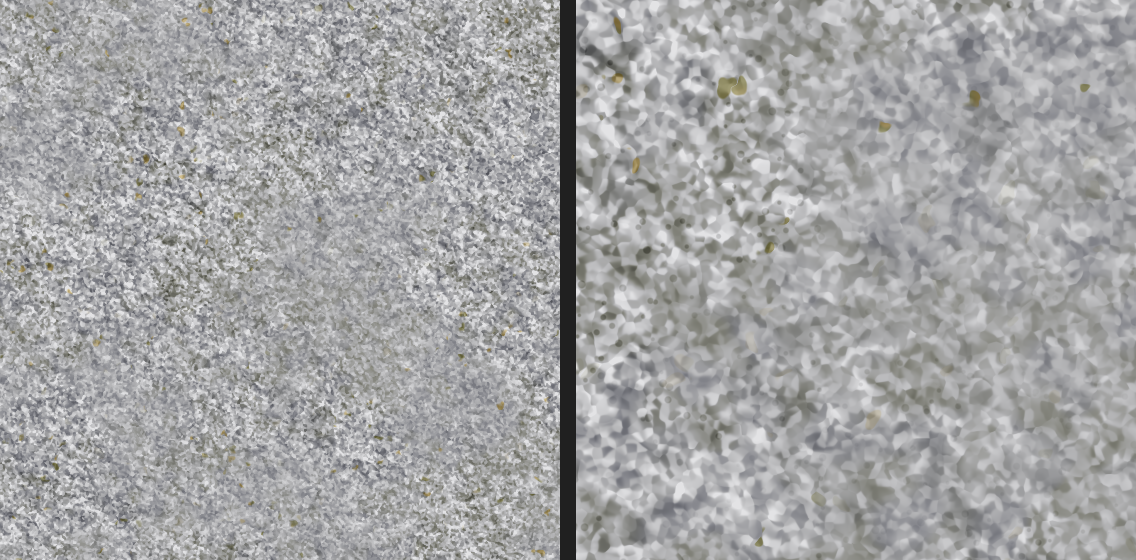
Left: the whole. Right: its middle third, enlarged.
Write a WebGL 2 fragment shader that draws this texture.

```glsl
#version 300 es
precision highp float;
// Weathered grey granite: fine diagonal mineral flakes, dull patches, dark pits and lichen flecks.

uniform vec2 u_resolution;
out vec4 fragColor;

vec3 hash3(vec2 cell) {
    vec3 q = fract(cell.xyx * vec3(0.1031, 0.1030, 0.0973));
    q += dot(q, q.yxz + 33.33);
    return fract((q.xxy + q.yzz) * q.zyx);
}

// Cellular noise: random tones of the nearby cells, blended at their borders, in -0.5..0.5
float flakes(vec2 p, float sharpness) {
    vec2 cell = floor(p);
    float sum = 0.0, total = 0.0;
    for (int y = -1; y <= 1; y++) {
        for (int x = -1; x <= 1; x++) {
            vec2 id = cell + vec2(x, y);
            vec3 h = hash3(id);
            vec2 d = id + h.xy - p;
            float weight = exp(-sharpness * dot(d, d));
            sum += weight * h.z;
            total += weight;
        }
    }
    return sum / total - 0.5;
}

// Scattered flecks: only a given share of the cells holds one
float flecks(vec2 p, float share, float radius, float edge) {
    vec2 cell = floor(p);
    float cover = 0.0;
    for (int y = -1; y <= 1; y++) {
        for (int x = -1; x <= 1; x++) {
            vec2 id = cell + vec2(x, y);
            vec3 h = hash3(id + 71.0);
            float r = radius * (0.6 + 0.8 * fract(h.z * 57.0));
            float disc = 1.0 - smoothstep(r - edge, r + edge, length(id + h.xy - p));
            cover = max(cover, disc * step(h.z, share));
        }
    }
    return cover;
}

void main() {
    float pixel = 1.0 / min(u_resolution.x, u_resolution.y);
    vec2 uv = gl_FragCoord.xy * pixel;

    // Ragged coordinates, and a frame stretched along the falling diagonal
    vec2 ragged = vec2(flakes(uv * 120.0 + 5.0, 4.0), flakes(uv * 120.0 + 47.0, 4.0));
    vec2 warped = uv + 0.004 * ragged;
    vec2 grain = vec2(dot(warped, vec2(0.83, -0.56)) * 0.68, dot(warped, vec2(0.56, 0.83)) * 1.15);

    // Broad patches: how crisp the grain is, and whether it leans blue or olive
    float crisp = smoothstep(-0.28, 0.24, flakes(warped * 6.0 + 13.0, 3.0) + 0.6 * flakes(warped * 19.0, 4.0));
    float olive = smoothstep(-0.25, 0.3, flakes(warped * 8.0 + 31.0, 3.0) + 0.8 * flakes(warped * 38.0 + 9.0, 5.0));

    // Mineral tone from coarse clouds down to single grains
    float tone = 0.045 * flakes(grain * 20.0 + 3.0, 5.0)
               + 0.11 * flakes(grain * 56.0 + 17.0, 6.0)
               + 0.23 * flakes(grain * 125.0 + 29.0, 6.0)
               + 0.30 * flakes(warped * 230.0 + 41.0, 7.0);
    tone *= mix(0.72, 1.25, crisp);
    float value = 0.652 + 0.010 * crisp + tone;

    // Tiny dark pits, mostly in the crisp olive areas
    float pits = flecks(uv * 150.0, 0.14, 0.25, 150.0 * pixel);
    value -= 0.17 * pits * (0.2 + 0.8 * crisp * olive);
    value = clamp(value, 0.24, 0.89);

    // Pale grains stay neutral, dark ones take the tint of their patch
    float shade = 1.0 - smoothstep(0.45, 0.74, value);
    vec3 tint = mix(vec3(-0.006, -0.002, 0.018), vec3(0.004, 0.005, -0.040), olive);
    vec3 color = vec3(value) + vec3(-0.001, 0.0, 0.008) + tint * shade;

    // Ochre and moss-green lichen flecks in loose clusters
    float cluster = smoothstep(-0.02, 0.2, flakes(uv * 13.0 + 61.0, 4.0));
    float lichen = flecks((uv + 0.011 * ragged) * 68.0 + 7.0, 0.065, 0.27, 80.0 * pixel);
    vec3 lichenColor = mix(vec3(0.44, 0.43, 0.24), vec3(0.62, 0.53, 0.29),
                           smoothstep(-0.2, 0.2, flakes(uv * 60.0 + 83.0, 6.0)));
    color = mix(color, lichenColor + 0.7 * tone, lichen * (0.12 + 0.68 * cluster));

    fragColor = vec4(color, 1.0);
}
```
